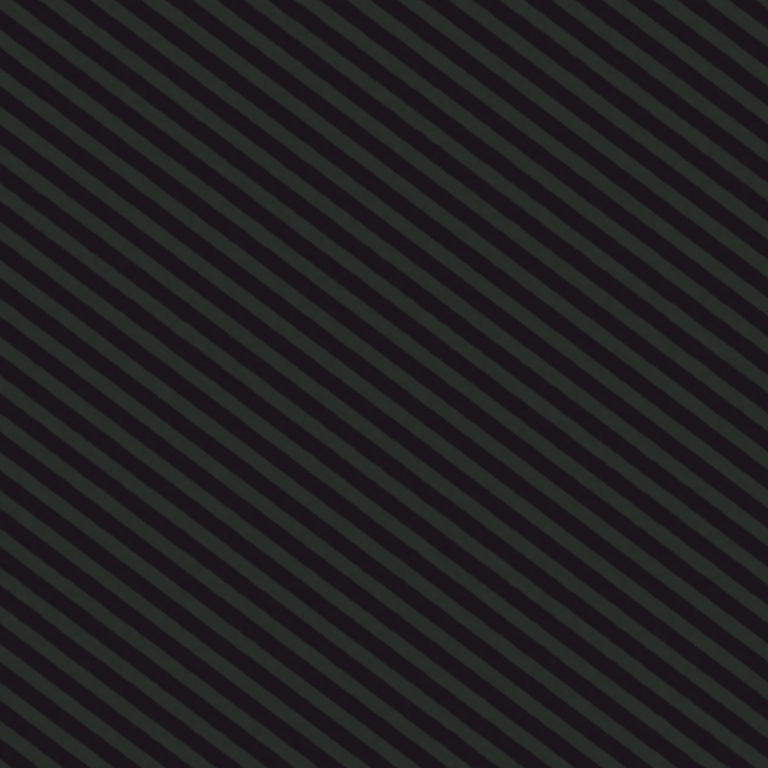
Write a Shadertoy shader that draws this pattern.

```glsl
// Dark diagonal stripes falling to the right: soft grey-green bands on near-black.
// A whole-number phase (15 across, 20 up) makes the bands tile; wrapped value
// noise frays their edges slightly and adds a faint grain.

float hash(vec2 p) {
    return fract(sin(dot(p, vec2(127.1, 311.7))) * 43758.5453);
}

// Value noise that repeats every "cells" lattice steps over the unit tile
float wrappedNoise(vec2 uv, float cells) {
    vec2 p = uv * cells;
    vec2 i = floor(p);
    vec2 f = fract(p);
    f = f * f * (3.0 - 2.0 * f);
    vec2 a = mod(i, cells);
    vec2 b = mod(i + 1.0, cells);
    return mix(mix(hash(a), hash(vec2(b.x, a.y)), f.x),
               mix(hash(vec2(a.x, b.y)), hash(b), f.x), f.y);
}

void mainImage(out vec4 fragColor, in vec2 fragCoord) {
    vec2 uv = fragCoord / iResolution.xy;

    // Distance from the nearest band centre, in stripe periods
    float phase = dot(uv, vec2(15.0, 20.0));
    float fromCentre = abs(fract(phase + 0.5) - 0.5);

    // Slightly frayed edge, never sharper than one pixel
    float fray = (wrappedNoise(uv, 110.0) - 0.5) * 0.03;
    float softness = max(0.055, 12.5 / iResolution.y);
    float band = 1.0 - smoothstep(-softness, softness, fromCentre + fray - 0.235);

    // Faint green-leaning grain over both tones
    vec3 color = mix(vec3(0.099, 0.085, 0.100), vec3(0.162, 0.173, 0.163), band);
    float grain = wrappedNoise(uv, 160.0) - 0.5;
    color += grain * vec3(0.006, 0.011, 0.006);

    fragColor = vec4(color, 1.0);
}
```
